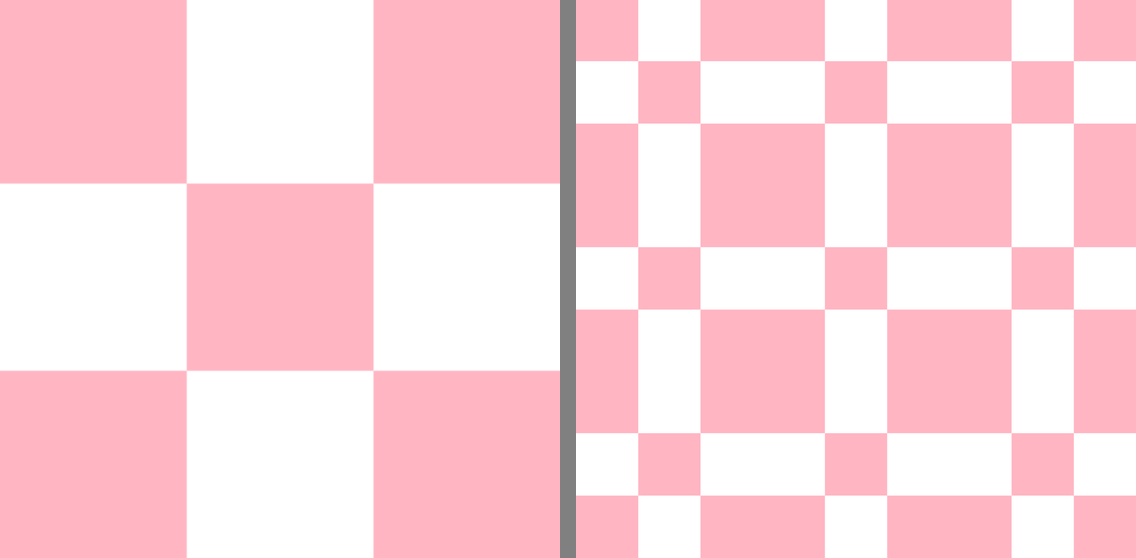
Left, the tile; right, the same tile 3 across and 3 down.
A Shadertoy shader for this pattern:

```glsl
// Three by three checkerboard of pink and white squares with softly blended edges.

#define PINK vec3(1.0, 0.71, 0.76)
#define WHITE vec3(1.0)
#define COLUMN_EDGES vec2(0.3335, 0.667)  // left and right of the middle column
#define ROW_EDGES vec2(0.3355, 0.671)     // bottom and top of the middle row
#define EDGE_SOFTNESS 0.002               // half width of the blend, in canvas units

// Coverage of the band between two edges; it is zero at both canvas borders.
float band(float position, vec2 edges, float softness) {
    return smoothstep(edges.x - softness, edges.x + softness, position)
         - smoothstep(edges.y - softness, edges.y + softness, position);
}

void mainImage(out vec4 fragColor, in vec2 fragCoord) {
    vec2 uv = fragCoord / iResolution.xy;
    vec2 softness = max(vec2(EDGE_SOFTNESS), 0.75 / iResolution.xy);

    float column = band(uv.x, COLUMN_EDGES, softness.x);
    float row = band(uv.y, ROW_EDGES, softness.y);

    // Soft exclusive or: white where exactly one band covers the point.
    float whiteMask = column + row - 2.0 * column * row;

    fragColor = vec4(mix(PINK, WHITE, whiteMask), 1.0);
}
```
